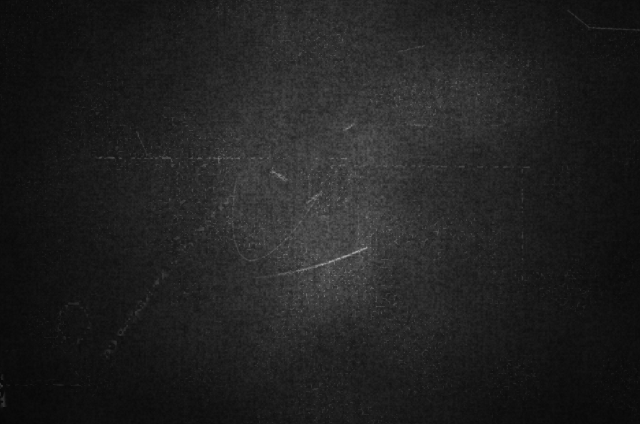
Give the GLSL for this texture, as a Shadertoy shader.

```glsl
float hash(vec2 p) {
    p = fract(p * vec2(0.1031, 0.1137));
    p += dot(p, p.yx + 33.33);
    return fract((p.x + p.y) * p.x * 17.7);
}

float noise(vec2 p) {
    vec2 i = floor(p), f = fract(p);
    f = f * f * (3.0 - 2.0 * f);
    return mix(mix(hash(i), hash(i + vec2(1, 0)), f.x),
               mix(hash(i + vec2(0, 1)), hash(i + vec2(1, 1)), f.x), f.y);
}

float fbm(vec2 p) {
    float sum = 0.0, amp = 0.5;
    for (int i = 0; i < 5; i++) {
        sum += amp * noise(p);
        p = mat2(1.6, 1.2, -1.2, 1.6) * p + 17.3;
        amp *= 0.5;
    }
    return sum;
}

// Soft spot with separate horizontal and vertical radii
float glow(vec2 p, vec2 center, vec2 radius) {
    vec2 d = (p - center) / radius;
    return exp(-dot(d, d));
}

float segmentDistance(vec2 p, vec2 a, vec2 b) {
    vec2 ab = b - a;
    return length(p - a - ab * clamp(dot(p - a, ab) / dot(ab, ab), 0.0, 1.0));
}

float stroke(vec2 p, vec2 a, vec2 b, float width) {
    float d = segmentDistance(p, a, b) / width;
    return exp(-d * d);
}

// Quadratic curve drawn as short segments
float curve(vec2 p, vec2 a, vec2 b, vec2 c, float width) {
    float nearest = 9.0;
    vec2 last = a;
    for (int i = 1; i <= 12; i++) {
        float t = float(i) / 12.0;
        vec2 next = mix(mix(a, b, t), mix(b, c, t), t);
        nearest = min(nearest, segmentDistance(p, last, next));
        last = next;
    }
    nearest /= width;
    return exp(-nearest * nearest);
}

void mainImage(out vec4 fragColor, in vec2 fragCoord) {
    vec2 p = fragCoord / iResolution.y;
    float cloud = fbm(p * 5.0 + 3.0);
    float dust = noise(p * 310.0);
    float dots = smoothstep(0.4, 0.85, noise(p * 190.0 + 40.0));

    // Broad light falling off toward the corners
    float shade = 0.04 + 0.19 * glow(p, vec2(0.79, 0.62), vec2(0.50, 0.52));
    shade += 0.045 * glow(p, vec2(0.75, 0.48), vec2(0.24, 0.30));
    shade *= 0.72 + 0.56 * cloud;

    // Wiped chalk smudges
    float smudge = 0.07 * glow(p, vec2(0.88, 0.67), vec2(0.11, 0.07));
    smudge += 0.05 * glow(p, vec2(0.73, 0.30), vec2(0.10, 0.10));
    smudge += 0.05 * glow(p, vec2(0.58, 0.59), vec2(0.03, 0.04));
    smudge += 0.035 * glow(p, vec2(1.12, 0.80), vec2(0.13, 0.12));
    smudge += 0.035 * glow(p, vec2(0.86, 0.43), vec2(0.025, 0.16));
    shade += smudge * (0.35 + 1.1 * cloud);

    // Fine grain, brushed fibres and bright specks
    float grain = 0.5 * dust + 0.5 * noise(p * 170.0 + 9.0) - 0.5;
    float fibres = noise(p * vec2(25.0, 260.0)) + noise(p * vec2(240.0, 14.0)) - 1.0;
    shade *= 1.0 + 0.65 * grain + 0.12 * fibres;
    float speck = smoothstep(0.72, 0.97, noise(p * 260.0 + 70.0));
    shade += speck * (0.015 + 0.45 * shade) * smoothstep(0.35, 0.65, fbm(p * 9.0));

    // Scattered faint scratches
    for (int i = 0; i < 36; i++) {
        float k = float(i) * 7.3 + 1.0;
        vec2 a = vec2(1.5 * hash(vec2(k, 2.1)), hash(vec2(k, 8.7)));
        float angle = i % 3 == 0 ? 1.57 : 0.35 * hash(vec2(k, 5.2));
        vec2 b = a + (0.03 + 0.12 * hash(vec2(k, 3.9))) * vec2(cos(angle), sin(angle));
        shade += 0.03 * stroke(p, a, b, 0.0016) * dots;
    }

    // Long dotted lines and diagonal trail
    float chalk = 0.17 * stroke(p, vec2(0.215, 0.628), vec2(0.82, 0.626), 0.0025);
    chalk += 0.12 * stroke(p, vec2(0.78, 0.609), vec2(1.25, 0.606), 0.0025);
    chalk += 0.10 * curve(p, vec2(0.55, 0.54), vec2(0.37, 0.35), vec2(0.25, 0.16), 0.008);
    chalk += 0.10 * stroke(p, vec2(1.232, 0.34), vec2(1.232, 0.60), 0.002);
    chalk += 0.09 * stroke(p, vec2(0.845, 0.41), vec2(0.845, 0.56), 0.002);
    chalk += 0.06 * stroke(p, vec2(0.774, 0.37), vec2(0.774, 0.55), 0.002);
    chalk += 0.08 * stroke(p, vec2(0.0, 0.092), vec2(0.22, 0.092), 0.002);
    chalk += 0.15 * stroke(p, vec2(0.0, 0.12), vec2(0.008, 0.04), 0.006);
    vec2 ring = (p - vec2(0.175, 0.24)) / vec2(0.036, 0.045);
    chalk += 0.07 * exp(-pow((length(ring) - 1.0) / 0.14, 2.0));
    shade += chalk * dots;

    // Loop, bright sweep and short marks
    float marks = 0.09 * curve(p, vec2(0.557, 0.58), vec2(0.53, 0.40), vec2(0.59, 0.385), 0.002);
    marks += 0.09 * curve(p, vec2(0.59, 0.385), vec2(0.66, 0.39), vec2(0.752, 0.541), 0.002);
    marks += 0.33 * curve(p, vec2(0.605, 0.345), vec2(0.74, 0.36), vec2(0.865, 0.416), 0.0028)
           * smoothstep(0.55, 0.82, p.x);
    marks += 0.20 * stroke(p, vec2(0.645, 0.594), vec2(0.672, 0.577), 0.005);
    marks += 0.16 * stroke(p, vec2(0.723, 0.521), vec2(0.758, 0.547), 0.003);
    marks += 0.20 * stroke(p, vec2(0.812, 0.693), vec2(0.834, 0.706), 0.003);
    marks += 0.14 * stroke(p, vec2(0.814, 0.526), vec2(0.816, 0.528), 0.005);
    marks += 0.11 * stroke(p, vec2(0.96, 0.707), vec2(1.02, 0.702), 0.0025);
    marks += 0.10 * stroke(p, vec2(0.94, 0.878), vec2(1.0, 0.892), 0.002);
    marks += 0.10 * stroke(p, vec2(0.322, 0.69), vec2(0.346, 0.638), 0.002);
    marks += 0.12 * stroke(p, vec2(1.39, 0.935), vec2(1.51, 0.929), 0.002);
    marks += 0.09 * stroke(p, vec2(1.34, 0.975), vec2(1.39, 0.935), 0.002);
    shade += marks * (0.4 + 0.8 * dust);

    fragColor = vec4(vec3(clamp(shade, 0.0, 1.0)), 1.0);
}
```
